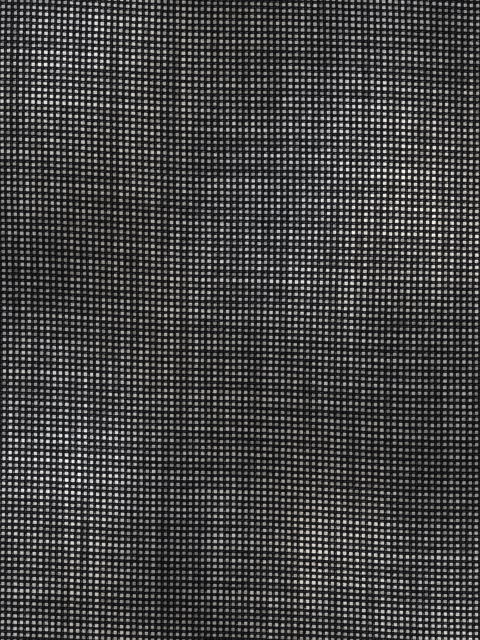
Give the GLSL for this texture, as a Shadertoy shader.

```glsl
#define COLS 77.0
#define ROWS 102.0
#define WARP 0.007
#define ROW_TILT 0.026
#define KNOT_SIZE vec2(0.28, 0.27)
#define KNOT_ROUND 0.12
#define SLUB 0.30
#define FUZZ 0.34
#define SHADE 0.46
#define GROOVE_COLOR vec3(0.025, 0.025, 0.034)
#define DARK_YARN vec3(0.165, 0.166, 0.178)
#define PALE_YARN vec3(0.765, 0.758, 0.740)

vec2 hash2(vec2 p) {
    vec3 q = fract(vec3(p.xyx) * vec3(0.1031, 0.1030, 0.0973));
    q += dot(q, q.yzx + 33.33);
    return fract((q.xx + q.yz) * q.zy);
}

float gradDot(vec2 corner, vec2 offset) {
    float angle = 6.2832 * hash2(corner).x;
    return dot(vec2(cos(angle), sin(angle)), offset);
}

// Gradient noise, roughly -0.7 to 0.7
float gradNoise(vec2 p) {
    vec2 i = floor(p), f = p - i;
    vec2 u = f * f * f * (f * (f * 6.0 - 15.0) + 10.0);
    vec2 e = vec2(1.0, 0.0);
    return mix(mix(gradDot(i, f), gradDot(i + e.xy, f - e.xy), u.x),
               mix(gradDot(i + e.yx, f - e.yx), gradDot(i + e.xx, f - e.xx), u.x), u.y);
}

float roundBox(vec2 p, vec2 halfSize, float radius) {
    vec2 d = abs(p) - halfSize + radius;
    return length(max(d, 0.0)) + min(max(d.x, d.y), 0.0) - radius;
}

float segment(vec2 p, vec2 a, vec2 b) {
    vec2 ab = b - a;
    return length(p - a - ab * clamp(dot(p - a, ab) / dot(ab, ab), 0.0, 1.0));
}

float coverage(float dist, float softness) {
    return smoothstep(softness, -softness, dist);
}

void mainImage(out vec4 fragColor, in vec2 fragCoord) {
    vec2 uv = fragCoord / iResolution.xy;

    // Gentle drift of the threads, with rows falling to the right
    vec2 drift = vec2(gradNoise(uv * vec2(1.6, 2.2) + 40.3), gradNoise(uv * vec2(2.2, 1.8) + 7.6));
    vec2 p = uv + WARP * drift + vec2(0.0, ROW_TILT * (uv.x - 0.5));
    p *= vec2(COLS, ROWS);
    vec2 id = floor(p), cell = p - id - 0.5;
    float soft = max(0.14, 0.7 * max(COLS / iResolution.x, ROWS / iResolution.y));

    // Uneven yarn: slow changes along each row and column
    float weftSlub = gradNoise(vec2(uv.x * 3.0, id.y * 1.37 + 0.31));
    float warpSlub = gradNoise(vec2(id.x * 1.37 + 0.73, uv.y * 4.0 + 60.0));
    vec2 rnd = hash2(id + 11.0);
    float slub = 0.8 * (weftSlub + warpSlub);

    // Dark weave: rounded threads with black grooves between them
    vec2 wave = 0.5 + 0.5 * cos(12.5664 * cell);
    float relief = 0.45 * (wave.x + wave.y) + 0.2 * wave.x * wave.y;
    float grain = gradNoise(p * vec2(2.7, 2.3) + 31.4);
    vec3 color = mix(GROOVE_COLOR, DARK_YARN, relief * (0.65 + 0.4 * rnd.y + 0.7 * grain));

    // Pale knot with a foot at lower left and a spur at upper right
    vec2 q = cell - 0.06 * (rnd - 0.5);
    vec2 knotSize = KNOT_SIZE + 0.06 * vec2(warpSlub, weftSlub);
    float knot = coverage(roundBox(q, knotSize, KNOT_ROUND), soft);
    float foot = coverage(segment(q, vec2(0.0, -0.14), vec2(-0.50, -0.16)) - 0.09, soft);
    float spur = coverage(segment(q, vec2(0.14, 0.0), vec2(0.16, 0.50)) - 0.09, soft);

    // Columns join more in the upper part, rows in the lower part
    float columnBias = smoothstep(0.2, 0.8, uv.y + 0.3 * gradNoise(uv * 3.0 + 13.8));
    float footTone = mix(0.46, 0.22, columnBias) + 0.24 * (rnd.x - 0.5);
    float spurTone = mix(0.22, 0.46, columnBias) + 0.24 * (rnd.y - 0.5);
    float pale = max(knot, max(footTone * foot, spurTone * spur));

    // Fibre fuzz and sheen on the pale yarn
    float fuzz = gradNoise(p * vec2(2.3, 3.1) + 5.2);
    float sheen = 0.91 + 0.16 * (rnd.x - 0.5) + SLUB * slub + FUZZ * fuzz + 0.16 * q.y;
    color = mix(color, PALE_YARN * min(sheen, 1.1), pale);

    // Broad folds of light, darker below the centre and toward the edges
    float folds = gradNoise(uv * vec2(2.2, 3.0) + 21.7) + 0.4 * gradNoise(uv * vec2(6.0, 5.0) + 3.4);
    vec2 hollow = (uv - vec2(0.60, 0.44)) * vec2(2.6, 3.4);
    vec2 rim = uv - 0.5;
    float light = 1.04 + SHADE * folds - 0.20 * exp(-dot(hollow, hollow)) - 0.30 * dot(rim, rim);
    float tint = gradNoise(uv * 3.0 + 90.5);
    color *= light * (1.0 + 0.04 * tint * vec3(1.0, 0.2, -1.2));

    fragColor = vec4(clamp(color, 0.0, 1.0), 1.0);
}
```
